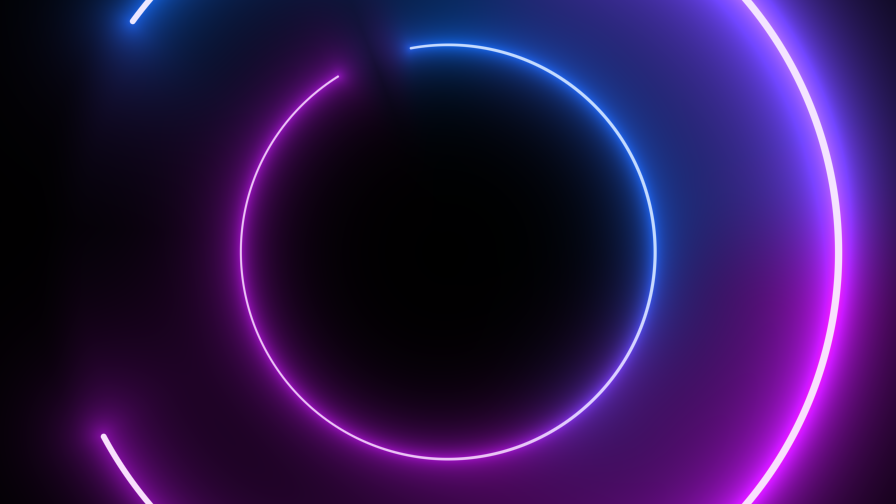
A WebGL 1 fragment shader for this background:

```glsl
precision highp float;
// Two broken concentric neon rings glowing blue, violet and magenta on black.

uniform vec2 u_resolution;

const float PI = 3.14159265;

// Distance to an arc whose gap is centred on gapAngle (degrees).
float arcDistance(vec2 p, float radius, float gapAngle, float gapHalf) {
    float middle = radians(gapAngle) + PI;
    float c = cos(middle), s = sin(middle);
    vec2 q = vec2(c * p.x + s * p.y, abs(c * p.y - s * p.x));
    float a = min(atan(q.y, q.x), PI - radians(gapHalf));
    return length(q - radius * vec2(cos(a), sin(a)));
}

// Magenta at 0, violet at 0.5, blue at 1.
vec3 neon(float t) {
    vec3 magenta = vec3(0.68, 0.07, 0.84);
    vec3 violet = vec3(0.47, 0.26, 1.0);
    vec3 blue = vec3(0.08, 0.43, 0.98);
    vec3 lower = mix(magenta, violet, smoothstep(0.0, 0.5, t));
    return mix(lower, blue, smoothstep(0.5, 1.0, t));
}

float stroke(float d, float halfWidth, float pixel) {
    return 1.0 - smoothstep(halfWidth - pixel, halfWidth + pixel, d);
}

void main() {
    vec2 p = (gl_FragCoord.xy - 0.5 * u_resolution) / u_resolution.y;
    float pixel = 0.75 / u_resolution.y;
    float r = length(p);
    vec2 dir = p / max(r, 0.0001);
    float right = smoothstep(-0.8, 0.6, dir.x);

    float inner = arcDistance(p, 0.411, 111.2, 10.9);
    float outer = arcDistance(p, 0.775, 176.0, 32.2);

    // Colour turns around each ring; the outer one stays violet at upper right
    float innerTurn = (dot(dir, vec2(0.707)) + 0.6) / 1.35;
    vec3 innerHue = neon(innerTurn * smoothstep(-0.6, -0.15, dir.x));
    float bluest = mix(1.0, 0.57, smoothstep(-0.2, 0.5, dir.x));
    vec3 outerHue = neon(clamp(1.15 * dir.y + 0.22, 0.0, bluest));

    // Inner halo, tighter towards the dark centre
    float innerReach = mix(0.067, mix(0.08, 0.115, right), smoothstep(0.37, 0.46, r));
    float innerGlow = 0.5 * exp(-inner / innerReach) + 0.35 * exp(-inner / 0.016);

    // Outer halo, strongest at upper right and short on the left
    float power = mix(0.55, 1.0, right) * (1.0 + 0.12 * dir.y);
    float outerReach = mix(0.21, 0.13, smoothstep(0.72, 0.83, r)) * mix(0.65, 1.0, right);
    float outerGlow = 0.95 * exp(-outer / outerReach) + 0.6 * exp(-outer / 0.03);
    outerGlow *= power * smoothstep(0.1, 0.6, r);

    vec3 color = innerHue * innerGlow + outerHue * outerGlow;

    // Hot tube cores
    vec3 innerCore = mix(innerHue, vec3(1.0), 0.75);
    vec3 outerCore = mix(outerHue, vec3(1.0, 0.95, 1.0), 0.92);
    color = mix(color, innerCore, stroke(inner, mix(0.0020, 0.0031, right), pixel));
    color = mix(color, outerCore, stroke(outer, mix(0.0058, 0.0072, right), pixel));

    gl_FragColor = vec4(min(color, 1.0), 1.0);
}
```
